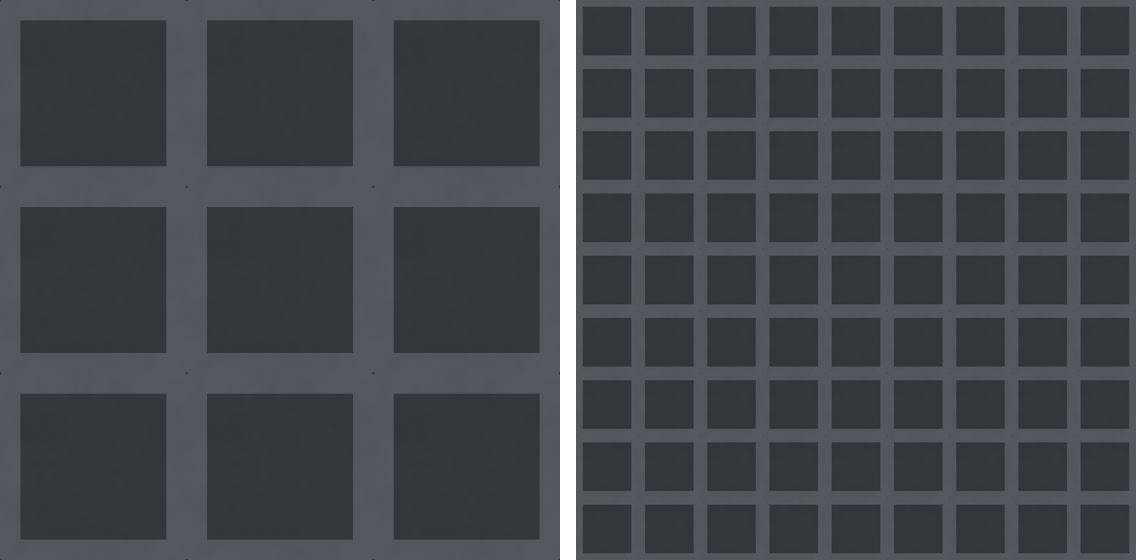
Left, the tile; right, the same tile 3 across and 3 down.
Write a WebGL 1 fragment shader that draws this pattern.

```glsl
precision highp float;

// Three by three grid of dark flat squares set in a lighter grey frame, with a
// tiny dark notch where four tiles meet. Distances shape each tile, and wrapped
// cellular noise adds the same faint, cloudy wear to every tile.

uniform vec2 u_resolution;

vec3 hash3(vec2 cell) {
    vec3 q = fract(cell.xyx * vec3(0.1031, 0.1030, 0.0973));
    q += dot(q, q.yzx + 33.33);
    return fract((q.xxy + q.yzz) * q.zyx);
}

// Random tones blended around scattered points; wraps over a whole period.
float cellular(vec2 uv, vec2 period, float seed) {
    vec2 p = uv * period;
    vec2 base = floor(p);
    float tone = 0.0;
    float total = 0.0;
    for (int y = -1; y <= 1; y++) {
        for (int x = -1; x <= 1; x++) {
            vec2 cell = base + vec2(float(x), float(y));
            vec3 rnd = hash3(mod(cell, period) + seed);
            vec2 away = cell + rnd.xy - p;
            float weight = exp(-6.0 * dot(away, away));
            tone += weight * rnd.z;
            total += weight;
        }
    }
    return tone / total - 0.5;
}

// Broad clouds, medium smudges and fine grain.
float wear(vec2 uv) {
    return 0.45 * cellular(uv, vec2(5.0, 4.0), 7.0)
         + 0.30 * cellular(uv, vec2(13.0, 11.0), 31.0)
         + 0.20 * cellular(uv, vec2(29.0, 31.0), 67.0)
         + 0.12 * cellular(uv, vec2(67.0, 61.0), 113.0);
}

void main() {
    vec2 uv = fract(3.0 * gl_FragCoord.xy / u_resolution);
    float pixel = 3.0 / min(u_resolution.x, u_resolution.y);
    vec2 fromCentre = abs(uv - 0.5);

    // Inner square, and the notch at the tile corners
    float squareDist = max(fromCentre.x, fromCentre.y) - 0.3906;
    float notchDist = length(0.5 - fromCentre) - 0.006;
    float square = clamp(0.5 - squareDist / pixel, 0.0, 1.0);
    float notch = clamp(0.5 - notchDist / pixel, 0.0, 1.0);

    vec3 colour = mix(vec3(0.335, 0.340, 0.352), vec3(0.208, 0.212, 0.218), square);
    colour *= 1.0 + 0.07 * wear(uv);
    colour = mix(colour, vec3(0.19, 0.19, 0.20), notch);

    gl_FragColor = vec4(colour, 1.0);
}
```
